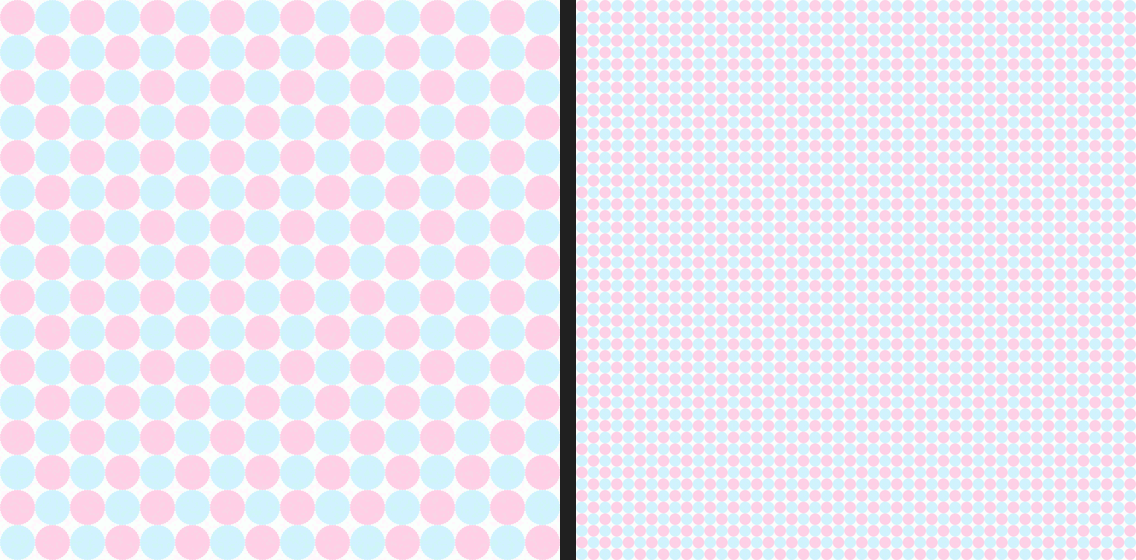
Left: one tile. Right: repeated 3 by 3.
Give the GLSL for this pattern, as a WebGL 2 fragment shader.

```glsl
#version 300 es
precision highp float;
// Touching pastel dots, 16 by 16, alternating pink and blue on near-white.
// Each cell is a circle distance with a finely toothed rim; a wrapping
// value noise speckles every colour with a slightly different tint.

uniform vec2 u_resolution;
out vec4 fragColor;

float hash(vec2 p) {
    return fract(sin(dot(p, vec2(127.1, 311.7))) * 43758.5453);
}

// Value noise that repeats every `period` lattice cells
float wrappedNoise(vec2 p, float period) {
    vec2 cell = floor(p);
    vec2 f = smoothstep(0.0, 1.0, p - cell);
    vec2 a = mod(cell, period);
    vec2 b = mod(cell + 1.0, period);
    return mix(mix(hash(a), hash(vec2(b.x, a.y)), f.x),
               mix(hash(vec2(a.x, b.y)), hash(b), f.x), f.y);
}

void main() {
    vec2 uv = gl_FragCoord.xy / u_resolution;
    vec2 grid = uv * 16.0;
    vec2 cell = floor(grid);
    vec2 local = grid - cell - 0.5;

    // Dot with a toothed rim, smoothed over about one pixel
    float teeth = 0.008 * cos(40.0 * atan(local.y, local.x));
    float rim = length(local) - 0.498 - teeth;
    float pixel = 16.0 / min(u_resolution.x, u_resolution.y);
    float dotMask = 1.0 - smoothstep(-0.6 * pixel, 0.6 * pixel, rim);

    // Fine speckle
    float grain = wrappedNoise(uv * 256.0, 256.0);
    float speckle = smoothstep(0.55, 0.75, grain);

    // Checkerboard of dot colours, blue in the lower left corner
    float isPink = mod(cell.x + cell.y, 2.0);
    vec3 pink = mix(vec3(1.00, 0.81, 0.90), vec3(0.98, 0.83, 0.90), speckle);
    vec3 blue = mix(vec3(0.82, 0.95, 1.00), vec3(0.81, 0.96, 0.97), speckle);
    vec3 ground = mix(vec3(0.98, 1.00, 0.99), vec3(1.00, 0.97, 0.99), speckle);

    fragColor = vec4(mix(ground, mix(blue, pink, isPink), dotMask), 1.0);
}
```
